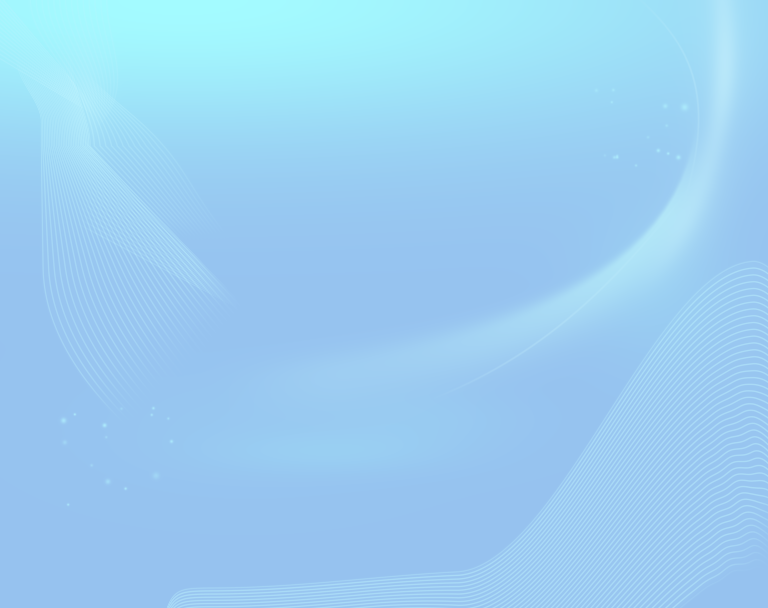
Write a Shadertoy shader that draws this background.

```glsl
// Pale blue abstract backdrop: a cyan glow from the top, a curved ribbon of
// light, meshes of fine strands and scattered sparkles. Ribbons are distances
// to Bezier curves; meshes are repeated level lines between two edges.

const float ASPECT = 1.26;
const vec3 BASE_BLUE = vec3(0.588, 0.762, 0.938);
const vec3 TOP_CYAN = vec3(0.64, 0.985, 1.0);
const vec3 RIBBON_COLOR = vec3(0.715, 0.925, 0.975);
const vec3 BEAM_COLOR = vec3(0.76, 0.93, 0.985);
const vec3 MIST_COLOR = vec3(0.61, 0.85, 0.96);
const vec3 STRAND_COLOR = vec3(0.74, 0.95, 0.995);
const vec3 SPARKLE_COLOR = vec3(0.7, 0.96, 1.0);
const float STRAND_WIDTH = 0.0006;
const float CURVE_STEPS = 28.0;
const float SPARKLES = 15.0;

float hash(float n) { return fract(sin(n * 12.9898) * 43758.5453); }
float gauss(float x) { return exp(-x * x); }
float fall(float a, float b, float x) { return 1.0 - smoothstep(a, b, x); }
float blob(vec2 p, vec2 center, vec2 size) { return gauss(length((p - center) / size)); }

// Signed distance to a Bezier curve (positive on its left), position along it
vec2 curve(vec2 p, vec2 a, vec2 b, vec2 c, vec2 d) {
    vec2 best = vec2(9.0, 0.0), start = a;
    for (float i = 1.0; i <= CURVE_STEPS; i++) {
        float t = i / CURVE_STEPS, s = 1.0 - t;
        vec2 end = s * s * (s * a + 3.0 * t * b) + t * t * (3.0 * s * c + t * d);
        vec2 e = end - start, w = p - start;
        float h = clamp(dot(w, e) / dot(e, e), 0.0, 1.0);
        float dist = length(w - e * h);
        float side = e.x * w.y < e.y * w.x ? -1.0 : 1.0;
        if (dist < abs(best.x)) best = vec2(side * dist, (i - 1.0 + h) / CURVE_STEPS);
        start = end;
    }
    return best;
}

// Thin stroke that fades at both ends
float stroke(vec2 c, float px) {
    return fall(0.0, 0.0012 + px, abs(c.x)) * c.y * (1.0 - c.y) * 4.0;
}

// Evenly repeated lines for across in 0..1, with a faint fill between them
float strands(float across, float count, float px) {
    float phase = across * count;
    float slope = max(length(vec2(dFdx(phase), dFdy(phase))) / px, 0.001);
    float dist = abs(fract(phase) - 0.5) / slope;
    float inside = smoothstep(0.0, 0.02, across) * fall(0.97, 1.0, across);
    return inside * (0.12 + 0.88 * fall(0.0, STRAND_WIDTH + px, dist));
}

// Rising mesh in the lower right
float hillMesh(vec2 p, float px) {
    float edge = 0.036 + 0.03 * smoothstep(0.35, 0.85, p.x) + 0.51 * smoothstep(0.75, 1.24, p.x);
    float droop = max(p.x - 1.235, 0.0);
    edge -= 0.045 * exp(-max(p.x - 0.27, 0.0) / 0.012) + 15.0 * droop * droop;
    float depth = edge - p.y;
    depth += 0.003 * sin(p.x * 120.0 + p.y * 35.0) * smoothstep(1.12, 1.24, p.x) * smoothstep(0.1, 0.35, depth);
    float spacing = mix(0.0052, 0.0112, smoothstep(0.6, 1.2, p.x));
    return strands(depth / (spacing * 46.0), 46.0, px) * step(0.27, p.x) * fall(1.1, 1.22, p.x - 0.7 * p.y);
}

// Twisted veil in the upper left; d is the depth below the top
float veilMesh(vec2 p, float px) {
    float d = 1.0 - p.y, low = max(d - 0.44, 0.0);
    float left = 0.026 + 0.04 * smoothstep(0.1, 0.2, d) + 2.0 * low * low;
    float right = 0.12 + 0.03 * smoothstep(0.1, 0.24, d) + 0.95 * max(d - 0.24, 0.0);
    float body = strands((p.x - left) / (right - left), 30.0, px);
    body *= smoothstep(0.08, 0.16, d) * fall(0.74, 0.92, p.x + d);

    float farEdge = 0.15 + 0.26 * smoothstep(0.11, 0.42, d) + 0.03 * sin((d - 0.13) * 20.0);
    float lobes = strands((p.x - right) / max(farEdge - right, 0.01), 13.0, px);
    lobes *= smoothstep(0.11, 0.18, d) * fall(0.35, 0.4, d) * fall(0.2, 0.42, p.x);

    float foldTop = 0.0825 + p.x * 1.05, foldLow = 0.307 + p.x * 0.515;
    float fold = strands((d - foldTop) / max(foldLow - foldTop, 0.008), 16.0, px);
    fold *= smoothstep(0.12, 0.17, p.x) * fall(0.3, 0.4, p.x);

    float pinch = fall(0.0, 0.21, d);
    float crown = strands((p.x - 0.145 + 0.1 * pinch) / (0.015 + 0.12 * sqrt(pinch)), 14.0, px);
    crown *= fall(0.12, 0.24, d);
    float fanTop = p.x * 1.2 - 0.01;
    float fan = strands((d - fanTop) / max(0.11 - 0.62 * p.x, 0.008), 15.0, px) * fall(0.08, 0.17, p.x);
    return 0.75 * body + 0.65 * lobes + 0.4 * fold + 0.4 * crown + 0.55 * fan;
}

// Small glowing dots scattered around a center
float sparkles(vec2 p, vec2 center, vec2 spread, float seed) {
    float sum = 0.0;
    for (float i = 0.0; i < SPARKLES; i++) {
        float n = seed + i * 3.0, size = hash(n + 2.0);
        vec2 offset = vec2(hash(n), hash(n + 1.0)) * 2.0 - 1.0;
        sum += blob(p, center + offset * spread, vec2(0.002 + 0.0035 * size * size)) * mix(0.25, 0.9, hash(n + 0.5));
    }
    return sum;
}

void mainImage(out vec4 fragColor, in vec2 fragCoord) {
    vec2 p = fragCoord / iResolution.xy * vec2(ASPECT, 1.0);
    float px = 1.0 / iResolution.y;

    // Sky gradient and soft mist
    vec3 color = mix(BASE_BLUE, TOP_CYAN, blob(p, vec2(0.3, 1.0), vec2(0.98, 0.23)));
    float mist = 0.4 * blob(p, vec2(0.55, 0.255), vec2(0.19, 0.035)) + 0.3 * blob(p, vec2(0.7, 0.31), vec2(0.16, 0.05));
    mist += 0.22 * blob(p, vec2(0.4, 0.3), vec2(0.25, 0.1)) + 0.5 * blob(p, vec2(1.08, 0.53), vec2(0.12, 0.13));
    color = mix(color, MIST_COLOR, mist);

    // Ribbon with a crisp inner edge and a wide outer falloff
    vec2 r = curve(p, vec2(0.328, 0.361), vec2(0.787, 0.402), vec2(1.131, 0.525), vec2(1.148, 0.82));
    float width = r.x > 0.0 ? mix(0.035, 0.005, smoothstep(0.1, 0.85, r.y)) : 0.058;
    float glow = gauss(r.x / width) * smoothstep(0.0, 0.18, r.y) * fall(0.76, 1.0, r.y);
    color = mix(color, RIBBON_COLOR, glow * mix(0.22, 0.8, smoothstep(0.1, 0.8, r.y)));

    // Upright beam and thin streaks
    vec2 b = curve(p, vec2(1.03, 0.5), vec2(1.17, 0.66), vec2(1.21, 0.82), vec2(1.18, 1.05));
    float beam = (0.45 * gauss(b.x / 0.02) + 0.2 * gauss(b.x / 0.055)) * smoothstep(0.0, 0.3, b.y);
    color = mix(color, BEAM_COLOR, beam * (0.65 + 0.5 * blob(p, vec2(1.2, 0.89), vec2(0.1))));
    float streak = stroke(curve(p, vec2(0.71, 0.344), vec2(0.85, 0.4), vec2(0.98, 0.49), vec2(1.13, 0.69)), px);
    streak += stroke(curve(p, vec2(1.12, 0.66), vec2(1.18, 0.85), vec2(1.13, 0.93), vec2(1.04, 1.01)), px);
    color = mix(color, BEAM_COLOR, 0.3 * streak);

    // Meshes and sparkles
    float veil = 0.3 * blob(p, vec2(0.14, 0.83), vec2(0.035, 0.1)) + 0.5 * min(veilMesh(p, px), 1.3);
    color = mix(color, STRAND_COLOR, min(veil + 0.5 * hillMesh(p, px), 0.8));
    float dots = sparkles(p, vec2(0.19, 0.27), vec2(0.1), 4.0) + sparkles(p, vec2(1.04, 0.77), vec2(0.09), 71.0);
    fragColor = vec4(mix(color, SPARKLE_COLOR, 0.85 * min(dots, 1.0)), 1.0);
}
```
